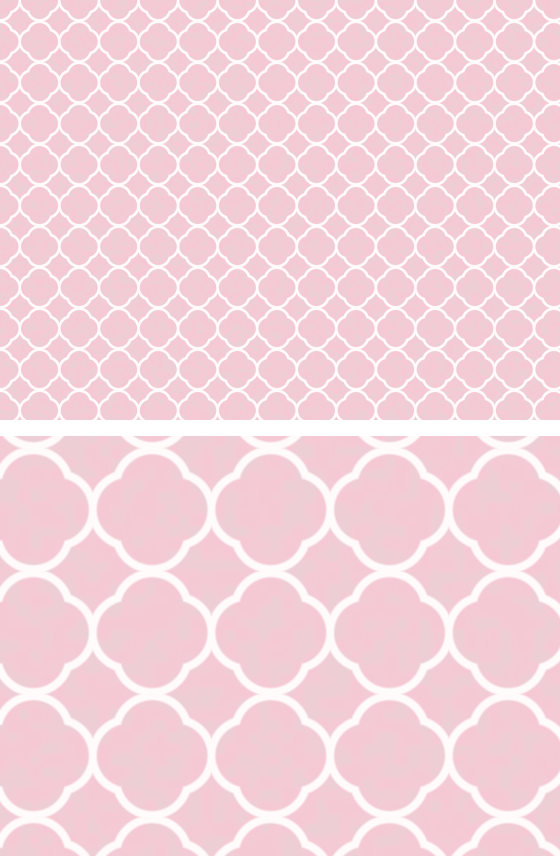
Top: the whole. Bottom: its middle third, enlarged.
Reproduce this pattern procedurally as a Shadertoy shader.

```glsl
// Quatrefoil trellis: soft white outlines on a faintly mottled pink ground.

// Lengths are fractions of the canvas height.
const vec2 PERIOD = vec2(0.0942, 0.0976);
const vec2 FIRST_CENTER = vec2(0.0, 0.0226);
const float LOBE_OFFSET = 0.0185;
const float LOBE_RADIUS = 0.0255;
const float LINE_WIDTH = 0.0064;
const float EDGE_SOFTNESS = 0.0013;
const float MOTTLE_SCALE = 110.0;

const vec3 WARM_PINK = vec3(0.960, 0.790, 0.830);
const vec3 DUSTY_PINK = vec3(0.925, 0.810, 0.830);
const vec3 LINE_WHITE = vec3(1.0, 0.985, 0.985);

float hash(vec2 p) {
    vec3 q = fract(p.xyx * 0.1031);
    q += dot(q, q.yzx + 33.33);
    return fract((q.x + q.y) * q.z);
}

float valueNoise(vec2 p) {
    vec2 i = floor(p);
    vec2 f = fract(p);
    f = f * f * (3.0 - 2.0 * f);
    float low = mix(hash(i), hash(i + vec2(1.0, 0.0)), f.x);
    float high = mix(hash(i + vec2(0.0, 1.0)), hash(i + 1.0), f.x);
    return mix(low, high, f.y);
}

// Signed distance to the union of four lobes, negative inside.
float quatrefoil(vec2 p) {
    p = abs(p);
    float side = length(p - vec2(LOBE_OFFSET, 0.0));
    float top = length(p - vec2(0.0, LOBE_OFFSET));
    return min(side, top) - LOBE_RADIUS;
}

void mainImage(out vec4 fragColor, in vec2 fragCoord) {
    vec2 p = fragCoord / iResolution.y;

    // Fold the plane into one cell around the nearest center.
    vec2 cell = (fract((p - FIRST_CENTER) / PERIOD + 0.5) - 0.5) * PERIOD;

    // The line wraps the outside of each quatrefoil.
    float toLine = abs(quatrefoil(cell) - 0.5 * LINE_WIDTH) - 0.5 * LINE_WIDTH;
    float soft = max(EDGE_SOFTNESS, 0.7 / iResolution.y);
    float line = 1.0 - smoothstep(-soft, soft, toLine);

    // Slight drift between two close pinks.
    float mottle = smoothstep(0.3, 0.95, valueNoise(p * MOTTLE_SCALE));
    vec3 ground = mix(WARM_PINK, DUSTY_PINK, mottle);

    fragColor = vec4(mix(ground, LINE_WHITE, line), 1.0);
}
```
